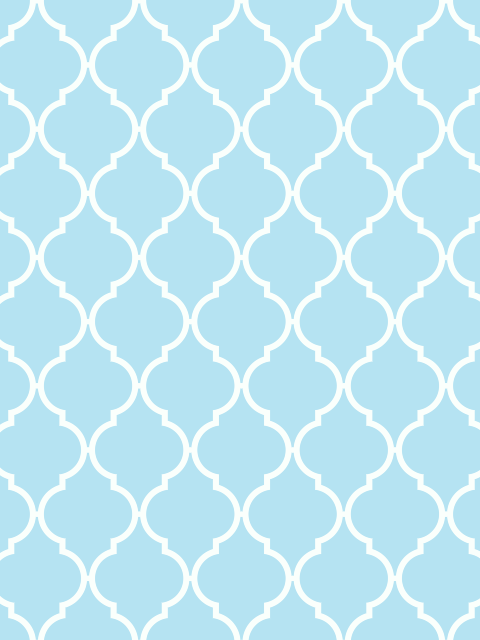
Give the GLSL for this pattern, as a WebGL 1 fragment shader.

```glsl
precision highp float;

uniform vec2 u_resolution;

const float TILES_ACROSS = 4.692;
const vec2 TILE = vec2(1.0, 1.2546);
const vec2 FIRST_CENTRE = vec2(0.3605, 0.6028);
const float HALF_LINE = 0.0297;
const vec3 SKY = vec3(0.71, 0.89, 0.95);
const vec3 WHITE = vec3(0.98, 1.0, 0.99);

float boxDistance(vec2 p, vec2 halfSize) {
  vec2 d = abs(p) - halfSize;
  return length(max(d, 0.0)) + min(max(d.x, d.y), 0.0);
}

// Fold the plane into one quadrant around the nearest cell centre.
vec2 foldCell(vec2 p, vec2 tile) {
  return abs(mod(p + 0.5 * tile, tile) - 0.5 * tile);
}

// Outline of one quatrefoil: side lobe, vertical step and side link.
float outlineDistance(vec2 q, vec2 tile, float halfLine) {
  vec2 stepCentre = 0.25 * tile;
  float ring = abs(length(q - vec2(0.1914, 0.0)) - 0.2697) - halfLine;
  float lobe = max(ring, stepCentre.x - halfLine - q.x);
  float riser = boxDistance(q - stepCentre, vec2(halfLine, 0.075));
  float link = boxDistance(q - vec2(0.5 * tile.x, 0.0), vec2(0.025, 0.027));
  return min(lobe, min(riser, link));
}

// Two staggered lattices of cells share their outlines.
float trellisDistance(vec2 p, vec2 tile, float halfLine) {
  float even = outlineDistance(foldCell(p, tile), tile, halfLine);
  float odd = outlineDistance(foldCell(p + 0.5 * tile, tile), tile, halfLine);
  return min(even, odd);
}

void main() {
  float pixel = TILES_ACROSS / u_resolution.x;
  vec2 p = gl_FragCoord.xy * pixel - FIRST_CENTRE;
  float d = trellisDistance(p, TILE, HALF_LINE);
  float line = 1.0 - smoothstep(-0.6 * pixel, 0.6 * pixel, d);
  gl_FragColor = vec4(mix(SKY, WHITE, line), 1.0);
}
```
